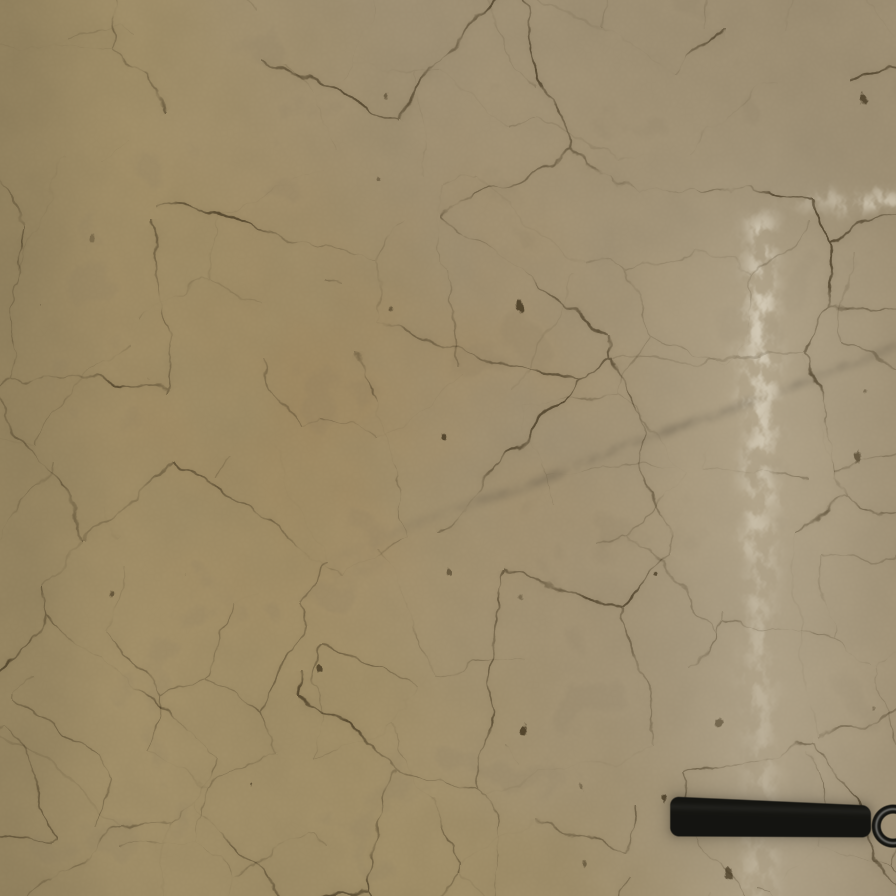
A WebGL 1 fragment shader for this texture:

```glsl
precision highp float;
// Worn tan concrete floor with hairline cracks, specks, a glossy reflection and a dark tool handle.
// Cracks are the borders of warped cellular noise, faded per border and along their length;
// stains and the broken gloss come from layered sines, the grain from fine cells.
uniform vec2 u_resolution;

const vec3 WARM_TAN = vec3(0.622, 0.552, 0.402);
const vec3 GREY_TAN = vec3(0.620, 0.561, 0.452);
const vec3 OCHRE = vec3(0.615, 0.525, 0.37);
const vec3 CRACK_BROWN = vec3(0.27, 0.22, 0.13);
const vec3 SMUDGE_GREY = vec3(0.50, 0.45, 0.36);
const vec3 GLOSS = vec3(0.87, 0.84, 0.77);
const vec3 HANDLE_BLACK = vec3(0.08, 0.08, 0.065);

vec2 hash2(vec2 p) {
  vec3 q = fract(p.xyx * vec3(0.1031, 0.1030, 0.0973));
  q += dot(q, q.yzx + 33.33);
  return fract((q.xx + q.yz) * q.zy);
}

float layeredSines(vec2 p) {
  float sum = 0.0, amp = 0.5;
  for (int i = 0; i < 5; i++) {
    p = mat2(1.36, 1.02, -1.02, 1.36) * p + 1.3;
    sum += amp * sin(p.x + 1.5 * sin(p.y));
    amp *= 0.6;
  }
  return sum;
}

// x: distance to the nearest cell border, y: random value of that border
vec2 cellBorder(vec2 p) {
  vec2 cell = floor(p), nearCell = cell, nearPoint = vec2(0.0);
  float best = 8.0;
  for (int j = -1; j <= 1; j++) for (int i = -1; i <= 1; i++) {
    vec2 c = cell + vec2(i, j);
    vec2 r = c + hash2(c) - p;
    if (dot(r, r) < best) { best = dot(r, r); nearCell = c; nearPoint = r; }
  }
  vec2 border = vec2(8.0, 0.0);
  for (int j = -2; j <= 2; j++) for (int i = -2; i <= 2; i++) {
    vec2 c = nearCell + vec2(i, j);
    vec2 r = c + hash2(c) - p, gap = r - nearPoint;
    if (dot(gap, gap) > 0.00001) {
      float d = dot(0.5 * (nearPoint + r), normalize(gap));
      if (d < border.x) border = vec2(d, hash2(c + nearCell + 7.0).x);
    }
  }
  return border;
}

// Crack darkness: "share" is the part of all borders that is visible
float cracks(vec2 p, float scale, float width, float share, float pixel) {
  vec2 bend = 0.010 * vec2(layeredSines(p * 17.0), layeredSines(p * 17.0 + 40.0));
  vec2 jag = 0.0016 * vec2(layeredSines(p * 85.0), layeredSines(p * 85.0 + 20.0));
  vec2 border = cellBorder((p + bend + jag) * scale);
  float d = border.x / scale;
  float wear = 0.48 + 0.55 * layeredSines(p * 8.0 + scale) + 0.3 * layeredSines(p * 48.0);
  wear = clamp(wear, 0.07, 1.0);
  float halfWidth = width * (0.35 + 0.75 * wear);
  float line = 1.0 - smoothstep(halfWidth - 0.7 * pixel, halfWidth + 0.9 * pixel, d);
  float halo = 0.15 * exp(-d / (3.0 * width));
  return (line + halo) * wear * smoothstep(1.0 - share, 1.25 - share, border.y);
}

float specks(vec2 p, float scale, float share, float pixel) {
  vec2 cell = floor(p * scale), rnd = hash2(cell + 51.0);
  vec2 offset = p - (cell + 0.3 + 0.4 * hash2(cell + 9.0)) / scale;
  float radius = mix(0.001, 0.005, rnd.y * rnd.y);
  float d = length(offset * vec2(1.2, 0.9)) + 0.003 * layeredSines(p * 130.0);
  float mask = 1.0 - smoothstep(radius - pixel, radius + 1.5 * pixel, d);
  return step(rnd.x, share) * mask * mix(0.35, 0.85, fract(rnd.y * 7.0));
}

float roundedBox(vec2 p, vec2 halfSize, float radius) {
  vec2 q = abs(p) - halfSize + radius;
  return length(max(q, 0.0)) + min(max(q.x, q.y), 0.0) - radius;
}

float bell(float x, float width) { return exp(-x * x / (width * width)); }

void main() {
  vec2 p = gl_FragCoord.xy / u_resolution.y;
  float pixel = 1.0 / u_resolution.y;
  float stain = layeredSines(p * 2.2 + 3.0), mottle = layeredSines(p * 11.0);
  float blotch = layeredSines(p * 34.0 + 5.0);

  // Floor: warm on the left, greyer to the right, with stains, smudges and grain
  float greyness = p.x * 0.75 + p.y * 0.3 + 0.08 * stain + 0.03 * mottle;
  vec3 color = mix(WARM_TAN, GREY_TAN, smoothstep(0.36, 0.66, greyness));
  float ochrePatch = exp(-14.0 * dot(p - vec2(0.36, 0.56), p - vec2(0.36, 0.56)));
  color = mix(color, OCHRE, ochrePatch * clamp(0.45 + 0.4 * mottle, 0.0, 0.8));
  color *= 1.0 + 0.022 * stain + 0.014 * mottle + 0.009 * blotch - 0.08 * smoothstep(0.15, 0.0, p.x);
  float smudge = smoothstep(0.55, 1.0, mottle + 0.35 * blotch);
  color = mix(color, SMUDGE_GREY, 0.16 * smudge);
  color += 0.012 * (cellBorder(p * 150.0).x - 0.22);

  // Faint diagonal scuff
  float scuffLine = p.y - 0.24 - 0.372 * p.x + 0.004 * mottle;
  float scuff = bell(scuffLine, 0.007) * smoothstep(0.25, 0.75, p.x);
  color = mix(color, SMUDGE_GREY, scuff * clamp(0.4 + 0.5 * blotch, 0.0, 0.75));

  // Glossy reflection: a ragged vertical band, a short cross bar and a wide glow
  float reach = smoothstep(0.78, 0.74, p.y);
  float broken = smoothstep(-0.5, 0.7, layeredSines(p * vec2(75.0, 55.0)));
  float shift = 0.007 * blotch;
  float band = bell(p.x - 0.848 + shift, 0.018) * reach * mix(0.4, 1.0, smoothstep(0.2, 0.65, p.y));
  float bar = bell(p.y - 0.775 + shift, 0.013) * smoothstep(0.84, 0.98, p.x);
  float glow = bell(p.x - 0.86, 0.12) * smoothstep(0.95, 0.6, p.y);
  color = mix(color, GLOSS, 0.21 * glow + 0.6 * max(band, bar) * (0.12 + 0.88 * broken));

  // Cracks, fine ones denser towards the bottom, and specks
  float mainCracks = cracks(p + 2.7, 5.5, 0.0012, 0.8, pixel);
  float fineCracks = cracks(p + 8.3, 9.0, 0.0009, 0.55, pixel) * mix(0.5, 0.15, p.y);
  color = mix(color, CRACK_BROWN, clamp(0.66 * mainCracks + fineCracks, 0.0, 0.8));
  color = mix(color, CRACK_BROWN, specks(p, 13.0, 0.17, pixel));

  // Handle with soft shadow, dull top sheen and a metal ring
  vec2 h = p - vec2(0.860, 0.086);
  h.y += 0.025 * h.x;
  float body = roundedBox(h, vec2(0.112, 0.020 - 0.02 * h.x), 0.010);
  color *= 1.0 - 0.2 * exp(-max(body, 0.0) / 0.007);
  vec3 bodyColor = HANDLE_BLACK + 0.04 * bell(h.y - 0.011, 0.004);
  color = mix(color, bodyColor, 1.0 - smoothstep(-pixel, pixel, body));
  float ring = abs(length(p - vec2(0.997, 0.078)) - 0.019) - 0.005;
  vec3 ringColor = HANDLE_BLACK + 0.3 * bell(ring + 0.005, 0.0015);
  color = mix(color, ringColor, 1.0 - smoothstep(-pixel, pixel, ring));

  gl_FragColor = vec4(clamp(color, 0.0, 1.0), 1.0);
}
```
